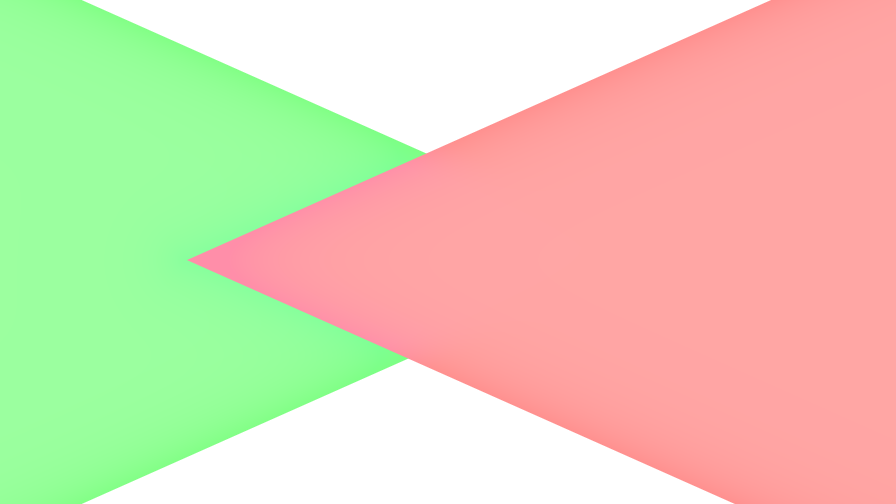
This background is drawn by a WebGL 2 fragment shader. Its source:

```glsl
#version 300 es
precision highp float;
// Two wide wedges on white: a green one pointing right and a red one pointing
// left that overlaps its tip. Each wedge is a mirrored half-plane distance, and
// exponential falloffs from the edges deepen the colour; units are canvas heights.

uniform vec2 u_resolution;
out vec4 outColor;

const float HALF_ANGLE = radians(24.0);
const vec2 GREEN_TIP = vec2(1.285, 0.5);
const vec2 RED_TIP = vec2(0.371, 0.484);

const vec3 PAPER = vec3(1.0);
const vec3 GREEN = vec3(0.61, 1.0, 0.625);
const vec3 RED = vec3(1.0, 0.65, 0.645);

// Amounts taken from each channel at an edge
const vec3 GREEN_EDGE = vec3(0.10, 0.0, 0.10);
const vec3 GREEN_SHADOW = vec3(0.08, 0.0, 0.01);
const vec3 RED_EDGE = vec3(0.0, 0.085, 0.085);
const vec3 RED_OVER_GREEN = vec3(0.0, 0.085, -0.015);

const float GLOW_WIDTH = 0.055;
const float BLEND_WIDTH = 0.05;

// Signed distance to a wedge opening along +x, positive inside
float wedge(vec2 p) {
    p.y = abs(p.y);
    vec2 along = vec2(cos(HALF_ANGLE), sin(HALF_ANGLE));
    float side = p.x * along.y - p.y * along.x;
    float toEdge = length(p - along * max(dot(p, along), 0.0));
    return side < 0.0 ? -toEdge : toEdge;
}

float falloff(float d) {
    return exp(-max(d, 0.0) / GLOW_WIDTH);
}

// Inner glow from both edges, gathering softly near the tip
float innerGlow(vec2 p) {
    float across = p.x * sin(HALF_ANGLE);
    float offset = p.y * cos(HALF_ANGLE);
    return min(falloff(across - offset) + falloff(across + offset), 1.1);
}

// Edge coverage about one pixel wide
float coverage(float d) {
    return clamp(d * u_resolution.y + 0.5, 0.0, 1.0);
}

void main() {
    vec2 p = gl_FragCoord.xy / u_resolution.y;
    vec2 greenPos = (p - GREEN_TIP) * vec2(-1.0, 1.0);
    vec2 redPos = p - RED_TIP;
    float greenDist = wedge(greenPos);
    float redDist = wedge(redPos);

    // Green wedge with its own edge and the shadow of the red one
    vec3 green = GREEN - GREEN_EDGE * innerGlow(greenPos)
               - GREEN_SHADOW * falloff(-redDist);
    vec3 color = mix(PAPER, max(green, vec3(0.49)), coverage(greenDist));

    // Red wedge, its edge turning pink where it lies over green
    float overlap = smoothstep(-BLEND_WIDTH, BLEND_WIDTH, greenDist);
    vec3 edgeTint = mix(RED_EDGE, RED_OVER_GREEN, overlap);
    vec3 red = RED - edgeTint * innerGlow(redPos);
    color = mix(color, red, coverage(redDist));

    outColor = vec4(color, 1.0);
}
```
